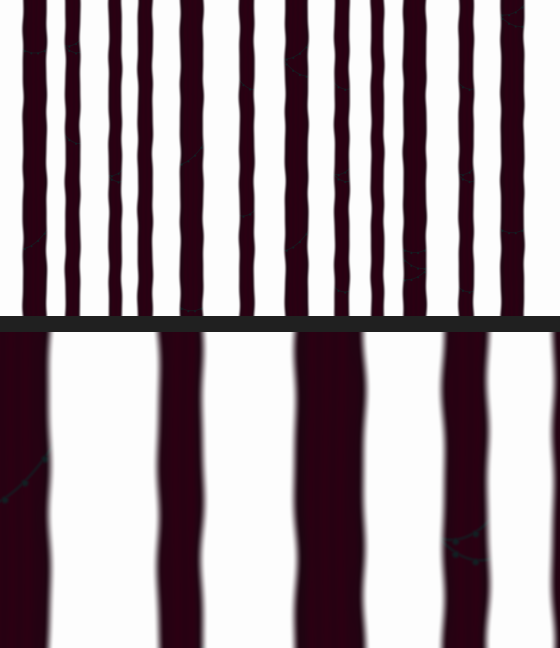
Top, the full canvas; bottom, a detail of the centre.
A WebGL 2 fragment shader for this pattern:

```glsl
#version 300 es
precision highp float;
// Twelve soft, slightly wavy dark trunks on white, with faint beaded vines.

#define TRUNKS 12
#define EDGE_SOFT 0.0058
#define WOBBLE 0.0021
#define RIM_SHADE 0.75
#define VINE_WIDTH 0.0016
#define VINE_SAG 0.011
#define BEAD_STEP 0.021
#define BEAD_RADIUS 0.0045

uniform vec2 u_resolution;
out vec4 outColor;

const vec3 PAPER = vec3(0.992);
const vec3 BARK = vec3(0.168, 0.0, 0.072);
const vec3 RIM = vec3(0.105, 0.022, 0.066);
const vec3 VINE = vec3(0.045, 0.15, 0.15);

// Trunk centre and half width, in canvas heights.
const vec2 trunk[TRUNKS] = vec2[](
  vec2(0.110, 0.0375), vec2(0.230, 0.0235), vec2(0.3646, 0.0205),
  vec2(0.4595, 0.0235), vec2(0.6065, 0.0365), vec2(0.781, 0.0235),
  vec2(0.9385, 0.0365), vec2(1.082, 0.0235), vec2(1.1945, 0.0205),
  vec2(1.3125, 0.0365), vec2(1.4755, 0.0235), vec2(1.6215, 0.037));

// Two single vines per trunk: height, rise, height, rise (-1 = none).
const vec4 singles[TRUNKS] = vec4[](
  vec4(0.838, 0.0, 0.236, 0.058), vec4(0.555, -0.025, -1, 0),
  vec4(-1, 0, -1, 0), vec4(-1, 0, -1, 0),
  vec4(0.505, 0.062, 0.022, 0.0), vec4(0.728, -0.03, 0.322, 0.015),
  vec4(0.232, 0.06, -1, 0), vec4(0.724, -0.018, 0.081, -0.012),
  vec4(-1, 0, -1, 0), vec4(0.206, 0.0, -1, 0),
  vec4(0.724, -0.018, 0.081, -0.012), vec4(0.269, 0.0, -1, 0));

// One forked pair per trunk: height, rise.
const vec2 forks[TRUNKS] = vec2[](
  vec2(-1, 0), vec2(0.85, 0.018), vec2(0.44, 0.016), vec2(-1, 0),
  vec2(-1, 0), vec2(-1, 0), vec2(0.803, 0.045), vec2(0.443, 0.018),
  vec2(-1, 0), vec2(0.143, -0.03), vec2(0.443, 0.018), vec2(0.945, 0.03));

// Gentle layered waves that shift one trunk edge.
float wave(float y, float phase) {
  return WOBBLE * (0.55 * sin(y * 43.0 + phase) + 0.3 * sin(y * 24.0 + phase * 2.3)
                 + 0.25 * sin(y * 71.0 - phase * 1.7));
}

float curveHeight(float x, float halfW, float rise) {
  float u = x / halfW;
  return 0.5 * rise * u + VINE_SAG * (halfW / 0.037) * (u * u - 0.5);
}

// Coverage of one sagging vine with beads; q is relative to the trunk centre.
float strand(vec2 q, float halfW, float height, float rise) {
  float slope = (0.5 * rise + 2.0 * VINE_SAG * q.x / 0.037) / halfW;
  float d = abs(q.y - height - curveHeight(q.x, halfW, rise)) / sqrt(1.0 + slope * slope);
  float line = 0.5 * (1.0 - smoothstep(0.0, VINE_WIDTH * 2.0, d));

  float beadX = (floor(q.x / BEAD_STEP) + 0.5) * BEAD_STEP;
  vec2 bead = vec2(beadX, height + curveHeight(beadX, halfW, rise) - 0.002);
  float dots = 0.8 * (1.0 - smoothstep(0.2, 1.3, length(q - bead) / BEAD_RADIUS));
  return max(line, dots);
}

float vines(vec2 q, float halfW, int i) {
  vec4 s = singles[i];
  vec2 f = forks[i];
  float gap = 0.6 * abs(f.y);
  float single = max(strand(q, halfW, s.x, s.y), strand(q, halfW, s.z, s.w));
  float fork = max(strand(q, halfW, f.x + gap, f.y), strand(q, halfW, f.x - gap, -f.y));
  return max(single, fork);
}

void main() {
  vec2 p = gl_FragCoord.xy / u_resolution.y;
  vec3 color = PAPER;

  for (int i = 0; i < TRUNKS; i++) {
    float halfW = trunk[i].y;
    vec2 q = vec2(p.x - trunk[i].x, p.y);

    // Each side waves on its own phase.
    float side = q.x < 0.0 ? 0.0 : 2.1;
    float edge = abs(q.x) - halfW - wave(p.y, float(i) * 1.9 + side);
    float mask = 1.0 - smoothstep(-EDGE_SOFT, EDGE_SOFT, edge);
    if (mask <= 0.0) continue;

    // Dark rim and faint vertical grain.
    float rim = smoothstep(-0.55 * halfW, 0.0, edge);
    float grain = 0.5 + 0.5 * sin(q.x * 390.0 + sin(p.y * 17.0 + float(i)) * 0.5);
    vec3 bark = mix(BARK, RIM, clamp(RIM_SHADE * rim + 0.25 * grain, 0.0, 1.0));
    bark = mix(bark, VINE, vines(q, halfW, i));
    color = mix(color, bark, mask);
  }
  outColor = vec4(color, 1.0);
}
```
